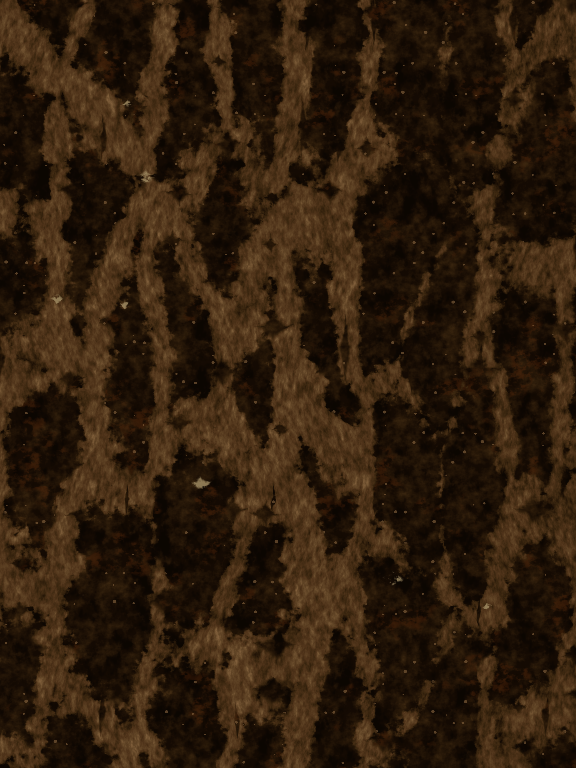
This texture is drawn by a Shadertoy shader. Its source:

```glsl
// Old tree bark: flat pale ridges weave around dark, pointed vertical fissures.
// Borders of tall stretched cells form the ridges; layered noise frays their
// edges and grains both levels, and one tone value is mapped through a ramp.

const vec2  CELL_SIZE    = vec2(0.092, 0.27);  // fissure spacing, canvas heights
const float RIDGE_WIDTH  = 0.145;              // half width in cell units
const float EDGE_FRAY    = 0.34;
const float EDGE_SOFT    = 0.028;
const float FISSURE_TONE = 0.35;               // positions on the colour ramp
const float RIDGE_TONE   = 3.05;
const float FISSURE_VARY = 4.6;
const float RIDGE_VARY   = 4.4;
const vec3  RUST   = vec3(0.30, 0.13, 0.03);
const vec3  LICHEN = vec3(0.62, 0.54, 0.38);
const vec3  RAMP[6] = vec3[6](
    vec3(0.08, 0.04, 0.01), vec3(0.15, 0.09, 0.03), vec3(0.23, 0.15, 0.06),
    vec3(0.31, 0.20, 0.10), vec3(0.38, 0.27, 0.15), vec3(0.50, 0.37, 0.23));

vec2 hash2(vec2 p) {
    vec3 q = fract(p.xyx * vec3(0.1031, 0.1030, 0.0973));
    q += dot(q, q.yzx + 33.33);
    return fract((q.xx + q.yz) * q.zy);
}

float valueNoise(vec2 p) {
    vec2 i = floor(p), f = fract(p);
    f = f * f * (3.0 - 2.0 * f);
    float low  = mix(hash2(i).x, hash2(i + vec2(1, 0)).x, f.x);
    float high = mix(hash2(i + vec2(0, 1)).x, hash2(i + vec2(1, 1)).x, f.x);
    return mix(low, high, f.y);
}

float layeredNoise(vec2 p) {
    float sum = 0.0, weight = 0.5;
    for (int i = 0; i < 4; i++) {
        sum += weight * valueNoise(p);
        p = mat2(1.9, 0.5, -0.5, 1.9) * p + 17.3;
        weight *= 0.6;
    }
    return sum / 1.088;
}

// Staggered cell centre, relative to the cell's own corner
vec2 cellPoint(vec2 id) {
    return 0.12 + 0.76 * hash2(id + 41.0) + vec2(0.0, 0.5 * mod(id.x, 2.0) - 0.25);
}

// Distance to the nearest border between cells
float borderDistance(vec2 p) {
    vec2 id = floor(p), f = fract(p), nearest = vec2(0.0);
    float best = 9.0, border = 9.0;
    for (int k = 0; k < 25; k++) {
        vec2 o = vec2(k % 5 - 2, k / 5 - 2);
        vec2 r = o + cellPoint(id + o) - f;
        if (dot(r, r) < best) { best = dot(r, r); nearest = r; }
    }
    for (int k = 0; k < 25; k++) {
        vec2 o = vec2(k % 5 - 2, k / 5 - 2);
        vec2 r = o + cellPoint(id + o) - f, gap = r - nearest;
        if (dot(gap, gap) > 1e-4)
            border = min(border, dot(0.5 * (r + nearest), normalize(gap)));
    }
    return border;
}

// Scattered marks; a low power gives spiky stars, two gives ovals
float scatter(vec2 p, vec2 cell, vec2 size, float chance, float power) {
    vec2 id = floor(p / cell), r = hash2(id + 5.0);
    vec2 d = abs(p - (id + 0.3 + 0.4 * r) * cell) / (size * (0.5 + r.y));
    float reach = pow(d.x, power) + pow(d.y, power);
    return step(1.0 - chance, hash2(id + 71.0).x) * (1.0 - smoothstep(0.7, 1.3, reach));
}

vec3 ramp(float tone) {
    vec3 c = RAMP[0];
    for (int i = 1; i < 6; i++) c = mix(c, RAMP[i], clamp(tone - float(i - 1), 0.0, 1.0));
    return c;
}

void mainImage(out vec4 fragColor, in vec2 fragCoord) {
    vec2 p = fragCoord / iResolution.y;

    // Bend the fibres, then fray the outlines
    vec2 bent = p;
    bent.x += 0.010 * sin(9.0 * p.y + 5.0 * p.x) + 0.006 * sin(23.0 * p.y - 11.0 * p.x + 1.0);
    float coarse = layeredNoise(p * vec2(38.0, 30.0));
    float fine   = layeredNoise(p * vec2(105.0, 135.0) + 9.0);
    vec2 frayed  = p + 0.012 * (vec2(coarse, fine) - 0.5);

    // Ridge mask: one broad plate, one deeply broken band beside it
    float width = RIDGE_WIDTH + 0.12 * exp(-pow((p.x - 0.42) / 0.06, 2.0))
                - 0.13 * exp(-pow((p.x - 0.56) / 0.07, 2.0))
                + 0.12 * (valueNoise(p * vec2(9.0, 4.0)) - 0.5);
    float inside = width - borderDistance(bent / CELL_SIZE)
                 + EDGE_FRAY * (coarse - 0.5) + 0.16 * (fine - 0.5);
    float ridge = smoothstep(-EDGE_SOFT, EDGE_SOFT, inside);

    // Star pits and thin splits cut into the ridges
    float pits   = scatter(frayed, vec2(0.065, 0.060), vec2(0.017, 0.014), 0.38, 0.75);
    float splits = scatter(frayed + 0.3, vec2(0.045, 0.15), vec2(0.005, 0.032), 0.40, 0.9);
    ridge *= 1.0 - 0.95 * max(pits, splits);

    // Grain of both levels, with duller ridge rims
    float fibre = layeredNoise(bent * vec2(190.0, 95.0) + 31.0);
    float crumb = 0.5 * coarse + 0.5 * layeredNoise(p * vec2(85.0, 70.0) + 57.0);
    float fissureTone = FISSURE_TONE + FISSURE_VARY * (crumb - 0.5) + 2.2 * (fine - 0.5);
    float ridgeTone = RIDGE_TONE + RIDGE_VARY * (fibre - 0.5) + 2.0 * (coarse - 0.5)
                    - 0.9 * (1.0 - smoothstep(0.0, 0.09, inside))
                    - 0.5 * smoothstep(0.45, 0.7, p.x);
    vec3 colour = ramp(mix(fissureTone, ridgeTone, ridge));
    colour *= 1.0 - 0.45 * (1.0 - ridge) * smoothstep(0.48, 0.30, crumb);

    // Rusty crumbs, glints and a few lichen flecks
    float rust = smoothstep(0.56, 0.72, layeredNoise(p * vec2(22.0, 26.0) + 80.0));
    colour = mix(colour, RUST, 0.45 * rust * (1.0 - ridge) * smoothstep(0.4, 0.65, fine));
    float glint  = scatter(p, vec2(0.013), vec2(0.0016, 0.0014), 0.10, 2.0);
    float lichen = scatter(frayed + 0.1, vec2(0.11, 0.13), vec2(0.008, 0.006), 0.13, 0.9);
    colour = mix(colour, RAMP[5], 0.65 * glint * (1.0 - ridge));
    colour = mix(colour, LICHEN, 0.85 * lichen * smoothstep(0.35, 0.55, fine));

    fragColor = vec4(colour, 1.0);
}
```
